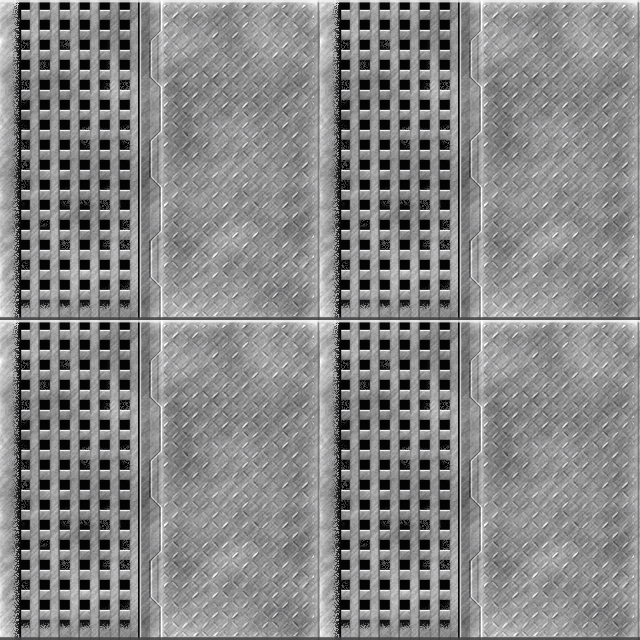
This texture is drawn by a Shadertoy shader. Its source:

```glsl
// Worn steel floor, two by two panels: each has a slotted grating on the left
// and a tread plate on the right, split by a rail with bracket-shaped grooves.
// A panel is 16 by 16 units (y down), so one grating cell is one unit.

float px; // size of a screen pixel in panel units

float hash(vec2 p) {
    p = fract(p * vec2(0.1031, 0.1137));
    p += dot(p, p.yx + 33.33);
    return fract((p.x + p.y) * p.x * 91.7);
}

float noise(vec2 p) {
    vec2 i = floor(p), f = fract(p);
    f = f * f * (3.0 - 2.0 * f);
    return mix(mix(hash(i), hash(i + vec2(1, 0)), f.x),
               mix(hash(i + vec2(0, 1)), hash(i + vec2(1, 1)), f.x), f.y);
}

float fbm(vec2 p) {
    float sum = 0.0, amp = 0.5;
    for (int i = 0; i < 5; i++) {
        sum += amp * noise(p);
        p = mat2(1.6, 1.2, -1.2, 1.6) * p + 7.3;
        amp *= 0.5;
    }
    return sum;
}

// Smooth-edged interval and one-sided falloff
float band(float x, float a, float b) {
    return clamp((x - a) / px + 0.5, 0.0, 1.0) * clamp((b - x) / px + 0.5, 0.0, 1.0);
}
float glow(float x, float rate) { return exp(-max(x, 0.0) * rate); }

// Blotchy grey steel with fine diagonal brushing
float steel(vec2 p) {
    vec2 brush = vec2(p.x - p.y, p.x + p.y) + 60.0;
    float v = 0.56 + 0.32 * (fbm(p * 0.45 + 11.0) - 0.48);
    v += 0.13 * (noise(brush * vec2(0.9, 9.0)) - 0.5);
    return v + 0.10 * (noise(p * 14.0 + 3.0) - 0.5);
}

// Raised lens-shaped tread, lit on one side and shaded on the other
float lens(float along, float across) {
    float d = abs(across) - 0.085 * (1.0 - along * along / 0.17);
    return clamp(0.5 - d / (2.0 * px), 0.0, 1.0) * step(abs(along), 0.45);
}
float treads(vec2 p) {
    vec2 cell = floor(p * 2.0), f = fract(p * 2.0) - 0.5;
    float dir = mod(cell.x + cell.y, 2.0) < 0.5 ? 1.0 : -1.0;
    float along = (f.x - dir * f.y) * 0.707, across = (f.x + dir * f.y) * 0.707;
    float wear = 0.5 + 0.7 * hash(cell + 5.0);
    float lit = dir > 0.0 ? 0.32 : 0.15;
    return wear * (lit * lens(along, across) - 0.15 * lens(along, across - 0.16));
}

float grating(vec2 p, float metal) {
    vec2 g = fract(p), q = abs(fract(p + 0.26) - 0.5);
    vec2 open = clamp((0.25 - q) / px + 0.5, 0.0, 1.0);
    float speck = hash(floor(p * 24.0));

    // Cross beams with a bright upper lip, and a few dirty openings
    float grime = smoothstep(0.62, 0.8, noise(p * 0.9 + 21.0)) * step(0.45, speck);
    float dark = 0.015 + 0.35 * grime * speck;
    float beam = metal * (1.05 - 0.25 * smoothstep(0.6, 1.0, g.y));
    beam = mix(beam, 0.95, band(g.y, 0.47, 0.56));
    float solid = step(15.0, p.y);
    float under = mix(beam, dark, open.y * (1.0 - solid));

    // Solid end plate below the last row, under a ragged shadow
    float ragged = smoothstep(0.0, 0.35, p.y - 15.0 - 0.25 * speck);
    under = mix(under, metal * mix(0.1, 1.0, ragged), solid);

    // Long bars running over the beams
    float bar = metal * (1.06 - 0.22 * smoothstep(0.12, 0.25, 0.5 - q.x));
    bar *= 1.0 - 0.3 * band(g.x, 0.92, 1.0);
    return mix(bar, under, open.x);
}

void mainImage(out vec4 fragColor, in vec2 fragCoord) {
    px = 32.0 / iResolution.y;
    vec2 p = fract(fragCoord / iResolution.xy * 2.0) * 16.0;
    p.y = 16.0 - p.y;
    float metal = steel(p), v = metal;

    // Tread plate with glowing worn borders
    float plate = band(p.x, 8.2, 15.7) * band(p.y, 0.25, 15.8);
    v += treads(p) * plate;
    float worn = 0.6 + 0.8 * noise(p * 3.0);
    v += worn * (0.26 * glow(p.x, 2.5) + 0.22 * glow(16.0 - p.x, 3.0)
       + 0.28 * glow(p.y, 3.5) + 0.14 * glow(16.0 - p.y, 3.0));
    v += 0.2 * glow(abs(p.x - 8.1), 6.0) - 0.1 * band(p.x, 7.05, 7.5);

    // Groove that steps sideways around each bracket
    float y = abs(mod(p.y - 0.45, 5.0) - 2.5);
    float edge = 7.54 + clamp(y - 0.9, 0.0, 0.5);
    v += 0.28 * band(p.x - edge, 0.0, 0.07) - 0.22 * band(p.x - edge, -0.08, 0.0);
    v -= 0.15 * band(p.x, 7.86, 7.93) * step(y, 1.2);

    // Speckled soot beside the grating, then the grating and its rails
    float soot = smoothstep(0.45, 1.05, p.x) * step(p.x, 1.2);
    v *= 1.0 - 0.9 * soot * step(hash(floor(p * 24.0) + 9.0), soot * 0.8);
    v = mix(v, grating(p, metal + 0.03), band(p.x, 1.0, 6.95));
    v = mix(v, 0.03, max(band(p.x, 0.97, 1.06), band(p.x, 6.9, 6.99)));
    v = mix(v, 0.82, band(p.x, 6.99, 7.06));

    // Seams between panels
    v = mix(v, 0.38, 0.7 * band(p.x, 15.88, 15.97));
    v = mix(v, 0.95, 0.85 * band(p.y, -1.0, 0.12));
    v = mix(v, 0.25, 0.85 * band(p.y, 15.86, 17.0));
    fragColor = vec4(vec3(clamp(v, 0.0, 1.0)) + vec3(0.0, 0.0, 0.005), 1.0);
}
```
